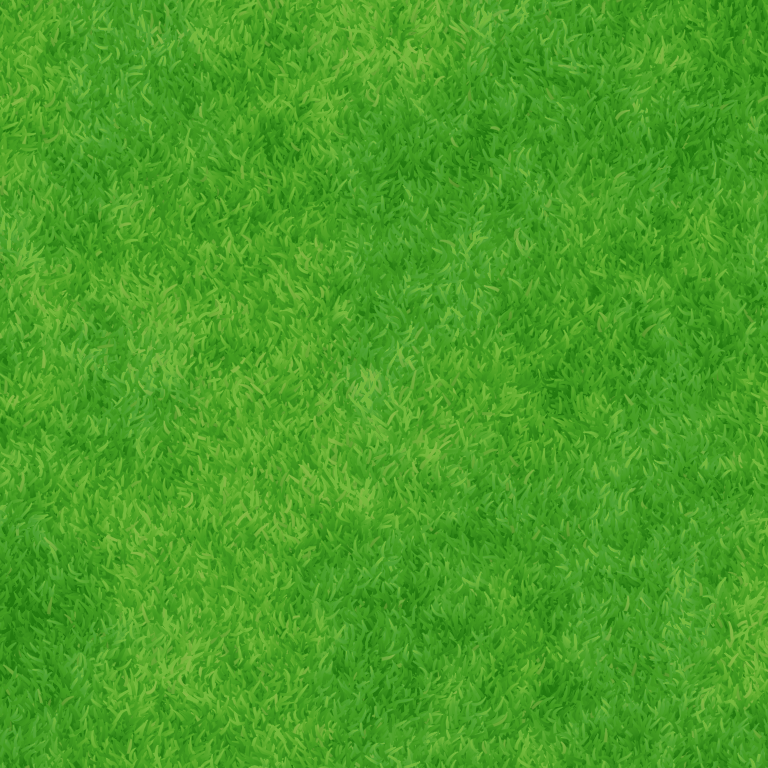
Give the GLSL for this texture, as a three.js fragment shader.

```glsl
// Dense lawn of short, soft grass blades with broad lighter and darker patches.
varying vec2 vUv;

// Palette, from shaded roots to sunlit tips
const vec3 DEEP_GREEN  = vec3(0.14, 0.48, 0.06);
const vec3 SHADE_GREEN = vec3(0.22, 0.56, 0.11);
const vec3 MID_GREEN   = vec3(0.27, 0.62, 0.13);
const vec3 WARM_GREEN  = vec3(0.36, 0.67, 0.17);
const vec3 COOL_GREEN  = vec3(0.31, 0.64, 0.21);
const vec3 PALE_GREEN  = vec3(0.46, 0.73, 0.24);
const vec3 STRAW       = vec3(0.60, 0.73, 0.32);

// Blade shape, in canvas units
const int   LAYERS      = 8;
const float CELL        = 0.0140;
const float HALF_LENGTH = 0.0125;
const float HALF_WIDTH  = 0.0021;
const float EDGE        = 0.0011;
const float BEND        = 22.0;
const float LEAN_SPREAD = 1.9;
const float CLUMP_LEAN  = 1.6;

// Tone, where 0 is deep and 1 is pale
const float BASE_TONE    = 0.63;
const float ROOT_TONE    = 0.12;
const float BLADE_SPREAD = 0.72;
const float TIP_LIGHT    = 0.16;
const float LAYER_SHADE  = 0.05;
const float PATCH_SPREAD = 0.60;
const float TUFT_SPREAD  = 0.36;
const float DRY_SHARE    = 0.03;

vec3 hash3(vec2 p) {
  vec3 q = fract(p.xyx * vec3(0.1031, 0.1030, 0.0973));
  q += dot(q, q.yxz + 33.33);
  return fract((q.xxy + q.yzz) * q.zyx);
}

float noise(vec2 p) {
  vec2 i = floor(p);
  vec2 f = fract(p);
  f = f * f * (3.0 - 2.0 * f);
  float low  = mix(hash3(i).x, hash3(i + vec2(1.0, 0.0)).x, f.x);
  float high = mix(hash3(i + vec2(0.0, 1.0)).x, hash3(i + vec2(1.0)).x, f.x);
  return mix(low, high, f.y);
}

float fbm(vec2 p) {
  float sum = 0.0;
  float gain = 0.5;
  for (int i = 0; i < 4; i++) {
    sum += gain * noise(p);
    p = mat2(0.8, 0.6, -0.6, 0.8) * p * 2.1 + 7.3;
    gain *= 0.5;
  }
  return sum / 0.9375;
}

// Returns coverage of one curved, tapered blade and the position along it (-1 to 1)
vec2 blade(vec2 p, float lean, float bend, float halfLength) {
  vec2 up = vec2(sin(lean), cos(lean));
  float along = dot(p, up);
  float across = dot(p, vec2(up.y, -up.x)) + bend * along * along;
  float t = along / halfLength;
  float width = HALF_WIDTH * (1.0 - 0.55 * max(t, 0.0));
  float d = max(abs(across) - width, abs(along) - halfLength);
  return vec2(1.0 - smoothstep(-EDGE, EDGE, d), clamp(t, -1.0, 1.0));
}

// Lays one layer of blades over the turf (x: tone, y: dryness)
vec2 addLayer(vec2 turf, vec2 p, float layer, float clumpLean, float dryChance) {
  vec2 grid = p / CELL + hash3(vec2(layer, 5.0)).xy * 40.0 + layer * 61.0;
  vec2 home = floor(grid);
  float shade = LAYER_SHADE * (float(LAYERS) - 1.0 - layer);
  for (int y = -1; y <= 1; y++) {
    for (int x = -1; x <= 1; x++) {
      vec2 id = home + vec2(float(x), float(y));
      vec3 place = hash3(id);
      vec3 look = hash3(id + 211.7);
      vec2 offset = (grid - id - place.xy) * CELL;
      float lean = clumpLean + (place.z - 0.5) * LEAN_SPREAD;
      float halfLength = HALF_LENGTH * mix(0.55, 1.0, look.y);
      vec2 b = blade(offset, lean, (look.z - 0.5) * 2.0 * BEND, halfLength);
      float tone = BASE_TONE - shade + (look.x - 0.5) * BLADE_SPREAD + TIP_LIGHT * b.y;
      float dry = step(1.0 - dryChance, fract(look.z * 7.0 + look.y * 3.0));
      turf = mix(turf, vec2(tone, dry), b.x);
    }
  }
  return turf;
}

// Maps tone to the five steps of the green ramp
vec3 grassColour(float tone, float coolness) {
  float t = clamp(tone, 0.0, 1.0) * 4.0;
  vec3 light = mix(WARM_GREEN, COOL_GREEN, coolness);
  vec3 c = mix(DEEP_GREEN, SHADE_GREEN, clamp(t, 0.0, 1.0));
  c = mix(c, MID_GREEN, clamp(t - 1.0, 0.0, 1.0));
  c = mix(c, light, clamp(t - 2.0, 0.0, 1.0));
  return mix(c, PALE_GREEN, clamp(t - 3.0, 0.0, 1.0));
}

void main() {
  // Slow fields: sunny patches, small tufts and local lean
  float patches = fbm(vUv * vec2(3.5, 5.0) + 13.1) - 0.5;
  float tufts = noise(vUv * 34.0 + 3.7) - 0.5;
  float clumpLean = (noise(vUv * 22.0 + 71.0) - 0.5) * CLUMP_LEAN;
  float coolness = smoothstep(0.35, 0.65, fbm(vUv * 6.0 + 47.0) - 0.5 * patches);
  float dryChance = DRY_SHARE * (0.5 + 4.0 * smoothstep(0.05, 0.25, patches));

  vec2 turf = vec2(ROOT_TONE, 0.0);
  for (int i = 0; i < LAYERS; i++) {
    turf = addLayer(turf, vUv, float(i), clumpLean, dryChance);
  }

  float tone = turf.x + patches * PATCH_SPREAD + tufts * TUFT_SPREAD;
  vec3 colour = grassColour(tone, coolness);
  colour = mix(colour, STRAW, turf.y * 0.45);
  gl_FragColor = vec4(colour, 1.0);
}
```
